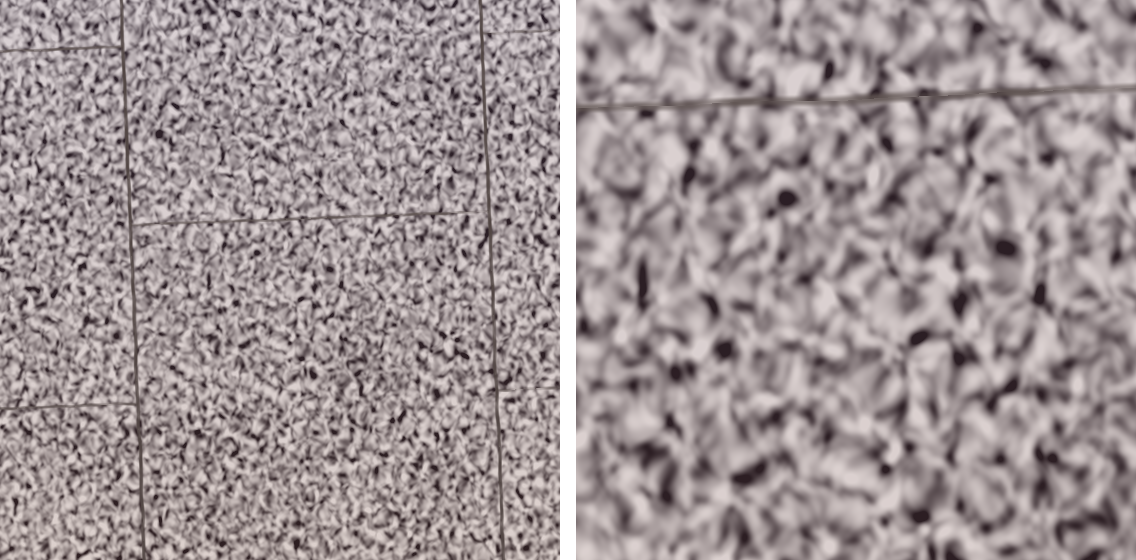
Left: the whole. Right: its middle third, enlarged.
A WebGL 2 fragment shader for this texture:

```glsl
#version 300 es
precision highp float;

uniform vec2 u_resolution;
out vec4 fragColor;

const vec2 SLAB_SIZE = vec2(0.6415, 0.638);
const vec2 SLAB_ORIGIN = vec2(0.258, 0.589);
const vec2 SLAB_SKEW = vec2(0.042, -0.038);
const vec3 DARK_GRAIN = vec3(0.27, 0.22, 0.24);
const vec3 PALE_GRAIN = vec3(0.80, 0.76, 0.76);
const vec3 SEAM_COLOR = vec3(0.32, 0.275, 0.265);

// Integer hash of a lattice point, each component in -1..1
vec2 hash2(vec2 cell) {
    uvec2 v = uvec2(ivec2(cell)) * 1664525u + 12345u;
    for (int i = 0; i < 2; i++) {
        v.x += v.y * 1664525u;
        v.y += v.x * 1664525u;
        v ^= v >> 16u;
    }
    return vec2(v & 65535u) / 32767.5 - 1.0;
}

float cornerSlope(vec2 cell, vec2 offset, vec2 corner) {
    return dot(hash2(cell + corner), offset - corner);
}

float gradientNoise(vec2 p) {
    vec2 cell = floor(p);
    vec2 f = p - cell;
    vec2 w = f * f * f * (f * (f * 6.0 - 15.0) + 10.0);
    float low = mix(cornerSlope(cell, f, vec2(0, 0)), cornerSlope(cell, f, vec2(1, 0)), w.x);
    float high = mix(cornerSlope(cell, f, vec2(0, 1)), cornerSlope(cell, f, vec2(1, 1)), w.x);
    return mix(low, high, w.y);
}

vec2 rotate(vec2 p, float angle) {
    float c = cos(angle), s = sin(angle);
    return vec2(c * p.x - s * p.y, s * p.x + c * p.y);
}

// Two rotated octaves scaled to about unit deviation
float speckle(vec2 p) {
    vec2 q = p * vec2(70.0, 60.0);
    q += 0.5 * vec2(gradientNoise(q * 0.6 + 31.0), gradientNoise(q * 0.6 + 77.0));
    float coarse = gradientNoise(rotate(q, 0.45));
    float fine = gradientNoise(rotate(q * 1.7, -0.7) + 19.0);
    return (coarse + 0.6 * fine) / 0.204;
}

// Speckle level to stone colour, with a longer tail on the dark side
vec3 graniteColor(float level) {
    float z = clamp(level, -2.5, 2.2);
    float tone = 0.645 + 0.14 * z - 0.02 * z * z;
    return mix(DARK_GRAIN, PALE_GRAIN, (tone - DARK_GRAIN.r) / (PALE_GRAIN.r - DARK_GRAIN.r));
}

float edgeDistance(float coord, float size) {
    return abs(fract(coord + 0.5) - 0.5) * size;
}

float seamMask(float dist, float halfWidth, float blur) {
    return 1.0 - smoothstep(halfWidth - blur, halfWidth + blur, dist);
}

void main() {
    vec2 uv = gl_FragCoord.xy / u_resolution;
    float blur = max(0.0018, 0.75 / min(u_resolution.x, u_resolution.y));

    // Skewed columns of slabs, every other column shifted by half a slab
    vec2 wobble = 0.0035 * vec2(gradientNoise(uv * 22.0), gradientNoise(uv * 26.0 + 50.0));
    vec2 slab = (uv + SLAB_SKEW * uv.yx - SLAB_ORIGIN + wobble) / SLAB_SIZE;
    float column = floor(slab.x);
    slab.y += 0.5 * mod(column, 2.0);
    vec2 slabId = vec2(column, floor(slab.y));
    float uprightDist = edgeDistance(slab.x, SLAB_SIZE.x);
    float levelDist = edgeDistance(slab.y, SLAB_SIZE.y);

    // Each slab has its own grain and a slight shift in tone
    vec2 slabRandom = hash2(slabId + 7.0);
    float cloud = gradientNoise(uv * 7.0 + 3.0) * 0.7;
    float level = speckle(uv + slabRandom * 9.0 + 20.0) + cloud + 0.1 * slabRandom.x;
    level += 0.45 * seamMask(abs(levelDist - 0.009), 0.004, 0.003);
    vec3 color = graniteColor(level);

    // Cooler towards the top, warmer towards the bottom
    color += vec3(-0.006, 0.0, 0.014) * (uv.y * 2.0 - 1.0);

    // Firm upright seams and faint, patchy level ones
    float wear = gradientNoise(uv * 38.0 + 11.0);
    float upright = seamMask(uprightDist, 0.0029, blur) * clamp(0.88 + 0.5 * wear, 0.6, 1.0);
    float fade = column > 0.0 ? 0.35 : 0.68;
    float levelSeam = seamMask(levelDist, 0.0024, blur) * clamp(fade + 0.9 * wear, 0.1, 0.9);
    color = mix(color, SEAM_COLOR + 0.05, levelSeam);
    color = mix(color, SEAM_COLOR, upright);

    fragColor = vec4(clamp(color, 0.0, 1.0), 1.0);
}
```
